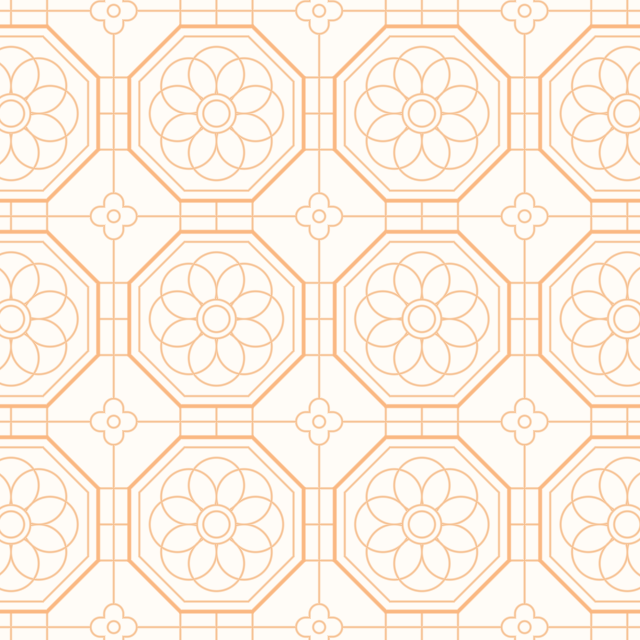
Reproduce this pattern procedurally as a Shadertoy shader.

```glsl
// Geometric tiling of double-lined octagons, each holding a rosette of eight
// overlapping circles, joined by struts and seams with quatrefoils at the corners.
// One square tile is folded by symmetry; every line is a distance to a shape.

float octagon(vec2 a) {
    return max(max(a.x, a.y), (a.x + a.y) * 0.70711);
}

// Union of two crossed capsules, for a point in the positive quadrant
float quatrefoil(vec2 q, float reach, float radius) {
    float across = length(vec2(max(q.x - reach, 0.0), q.y));
    float upright = length(vec2(q.x, max(q.y - reach, 0.0)));
    return min(across, upright) - radius;
}

// Outlines of the petal circles, cut away under the double-ringed hub
float rosette(vec2 a) {
    float r = length(a);
    float hub = min(abs(r - 0.0945), abs(r - 0.064));
    float petals = 1.0;
    for (int i = 0; i < 3; i++) {
        float angle = float(i) * 0.785398;
        vec2 centre = 0.19 * vec2(cos(angle), sin(angle));
        petals = min(petals, abs(length(a - centre) - 0.1347));
    }
    return r > 0.0945 ? min(hub, petals) : hub;
}

// Coverage of a line from the distance to its middle
float stroke(float dist, float halfWidth, float soft) {
    return smoothstep(-soft, soft, halfWidth - dist);
}

void mainImage(out vec4 fragColor, in vec2 fragCoord) {
    const float tileSize = 0.321;
    vec2 uv = fragCoord / iResolution.y;
    vec2 p = fract((uv - vec2(0.6592, 0.5016)) / tileSize + 0.5) - 0.5;
    float soft = max(1.0 / (iResolution.y * tileSize), 0.0045);

    vec2 a = abs(p);      // folded about the octagon centre
    vec2 q = 0.5 - a;     // folded about the tile corner
    float oct = octagon(a);

    // Octagon interior
    float thin = min(abs(oct - 0.3753), rosette(a));

    // Struts between neighbouring octagons
    float along = max(a.x, a.y);
    float side = min(a.x, a.y);
    if (along > 0.4243) thin = min(thin, min(side, abs(side - 0.1757)));

    // Seams on the tile edges, stopping at the corner flowers
    float flower = quatrefoil(q, 0.0655, 0.0467);
    if (flower > 0.0) thin = min(thin, min(q.x, q.y));
    thin = min(thin, min(abs(flower), abs(length(q) - 0.0292)));

    // Colours
    vec3 color = vec3(1.0, 0.987, 0.967);
    color = mix(color, vec3(0.965, 0.755, 0.57), stroke(thin, 0.0048, soft));
    color = mix(color, vec3(0.982, 0.722, 0.51), stroke(abs(oct - 0.4243), 0.0093, soft));
    fragColor = vec4(color, 1.0);
}
```
